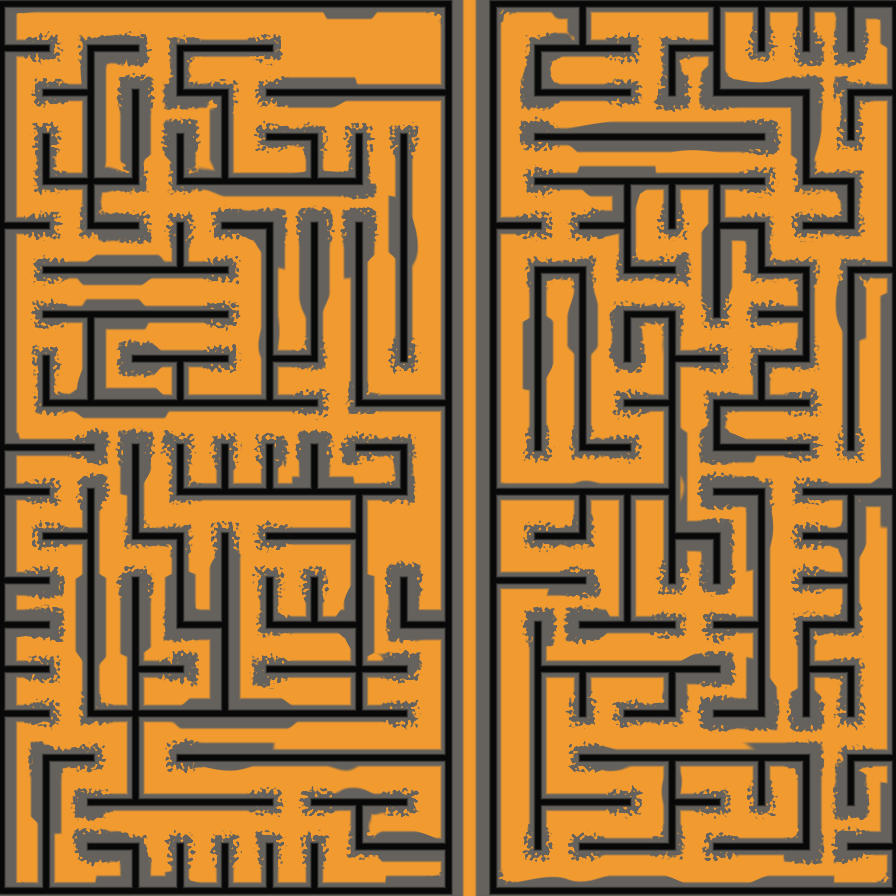
This pattern is drawn by a WebGL 2 fragment shader. Its source:

```glsl
#version 300 es
precision highp float;
// Two-panel black maze on orange, with ragged grey halos and a striped central corridor.

uniform vec2 u_resolution;
out vec4 fragColor;

const vec3 ORANGE = vec3(0.945, 0.603, 0.185);
const vec3 GREY = vec3(0.395, 0.385, 0.365);
const vec3 BLACK = vec3(0.03);
const vec2 GRID_ORIGIN = vec2(0.0016, 0.0043);
const vec2 GRID_PITCH = vec2(0.0499, 0.0495);
const int GRID_SIZE = 20;
const int LEFT_END = 10;
const int RIGHT_START = 11;
const float WALL_HALF = 0.078;

// Long main walls as (line, start, end); the short ones grow by rule
const ivec3 LEVEL_RUNS[11] = ivec3[11](
  ivec3(2, 6, 10), ivec3(3, 13, 17), ivec3(4, 4, 8), ivec3(4, 12, 17),
  ivec3(6, 1, 5), ivec3(9, 1, 6), ivec3(11, 4, 8), ivec3(11, 11, 15),
  ivec3(16, 3, 9), ivec3(17, 4, 10), ivec3(17, 13, 18));
const ivec3 UPRIGHT_RUNS[9] = ivec3[9](
  ivec3(2, 1, 5), ivec3(9, 3, 8), ivec3(6, 5, 9), ivec3(12, 6, 10), ivec3(15, 7, 12),
  ivec3(8, 11, 16), ivec3(17, 11, 15), ivec3(3, 13, 18), ivec3(12, 14, 19));

float hash(vec2 p) {
  return fract(sin(dot(p, vec2(127.1, 311.7))) * 43758.5);
}

float cornerSlope(vec2 corner, vec2 offset) {
  float angle = 6.2832 * hash(corner);
  return dot(vec2(cos(angle), sin(angle)), offset);
}

float gradientNoise(vec2 p) {
  vec2 i = floor(p), f = fract(p);
  vec2 u = f * f * (3.0 - 2.0 * f);
  vec2 e = vec2(1.0, 0.0);
  float near = mix(cornerSlope(i, f), cornerSlope(i + e.xy, f - e.xy), u.x);
  float far = mix(cornerSlope(i + e.yx, f - e.yx), cornerSlope(i + e.xx, f - e.xx), u.x);
  return mix(near, far, u.y);
}

bool spans(ivec3 run, int line, int a, int b) {
  return run.x == line && min(a, b) >= run.y && max(a, b) <= run.z;
}

// Does one main wall or frame line contain both nodes?
bool onMainWall(ivec2 a, ivec2 b) {
  if (a.x == b.x) {
    if (a.x == 0 || a.x == LEFT_END || a.x == RIGHT_START || a.x == GRID_SIZE) return true;
    for (int i = 0; i < 9; i++) if (spans(UPRIGHT_RUNS[i], a.x, a.y, b.y)) return true;
  }
  if (a.y == b.y) {
    if (a.y == 0 || a.y == GRID_SIZE) return true;
    for (int i = 0; i < 11; i++) if (spans(LEVEL_RUNS[i], a.y, a.x, b.x)) return true;
  }
  return false;
}

// Open rooms along the inner edge of the left panel
bool inClearing(ivec2 n) {
  return n.x < LEFT_END && ((n.x > 6 && n.y < 2) || (n.x > 8 && n.y == 12));
}

// Unchecked sideways growth: -1 left, 1 right, 0 upright
int sideways(ivec2 node) {
  if (onMainWall(node, node) || inClearing(node)) return 0;
  float h = hash(vec2(node) + 0.37);
  return h < 0.29 ? -1 : (h < 0.58 ? 1 : 0);
}

// Each free node grows one wall; facing pairs are resolved
ivec2 growth(ivec2 node) {
  if (onMainWall(node, node) || inClearing(node)) return ivec2(0);
  int side = sideways(node);
  if (side == -1 && sideways(node - ivec2(1, 0)) == 1) side = 0;
  return side != 0 ? ivec2(side, 0) : ivec2(0, node.x < LEFT_END ? 1 : -1);
}

bool hasWall(ivec2 node, ivec2 dir) {
  ivec2 next = node + dir;
  if (min(next.x, next.y) < 0 || max(next.x, next.y) > GRID_SIZE) return false;
  if (min(node.x, next.x) == LEFT_END && max(node.x, next.x) == RIGHT_START) return false;
  return onMainWall(node, next) || growth(node) == dir || growth(next) == -dir;
}

float arm(bool present, float along, float side) {
  return present ? max(abs(side), -along) : 1.0;
}

float cover(float d, float aa) {
  return 1.0 - smoothstep(-aa, aa, d);
}

void main() {
  vec2 uv = gl_FragCoord.xy / u_resolution;
  vec2 p = (vec2(uv.x, 1.0 - uv.y) - GRID_ORIGIN) / GRID_PITCH;
  float aa = max(0.7 / (min(u_resolution.x, u_resolution.y) * GRID_PITCH.x), 0.035);

  // Arms meeting at the nearest grid node
  ivec2 node = clamp(ivec2(floor(p + 0.5)), ivec2(0), ivec2(GRID_SIZE));
  vec2 f = p - vec2(node);
  bool right = hasWall(node, ivec2(1, 0)), left = hasWall(node, ivec2(-1, 0));
  bool below = hasWall(node, ivec2(0, 1)), above = hasWall(node, ivec2(0, -1));
  float across = min(arm(right, f.x, f.y), arm(left, -f.x, f.y));
  float upright = min(arm(below, f.y, f.x), arm(above, -f.y, f.x));

  // Halo is thin or thick by region and frays at dead ends and elbows
  int degree = int(right) + int(left) + int(below) + int(above);
  float fray = degree == 1 ? 1.0 : (degree == 2 && right != left ? 0.6 : 0.0);
  fray *= 1.0 - smoothstep(0.3, 0.62, length(f));
  float ragged = fray * (0.06 + 0.3 * gradientNoise(p * 12.0));
  float width = 0.19 + 0.15 * smoothstep(0.08, 0.16, gradientNoise(p * 0.45 + 3.3));
  bool corridorWall = node.x == LEFT_END || node.x == RIGHT_START;
  float halo = min(across - min(width + ragged, 0.46),
                   upright - min((corridorWall ? 0.17 : width) + ragged, 0.46));

  // Grey left margin, then the corridor with a single orange stripe
  halo = min(halo, p.x - 0.34);
  if (p.x > float(LEFT_END) && p.x < float(RIGHT_START)) halo = 0.14 - abs(p.x - 10.47);

  vec3 color = mix(ORANGE, GREY, cover(halo, aa));
  color = mix(color, BLACK, cover(min(across, upright) - WALL_HALF, aa));
  fragColor = vec4(color, 1.0);
}
```
